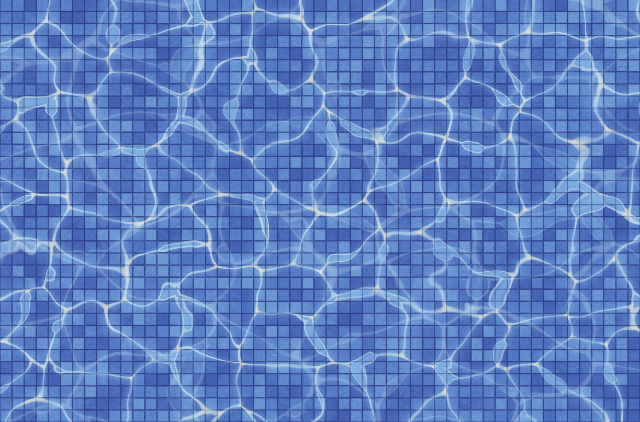
A WebGL 1 fragment shader for this texture:

```glsl
precision highp float;

uniform vec2 u_resolution;

const float TILES_ACROSS = 53.0;
const float GROUT_HALF = 0.05;          // in tiles
const float GROUT_JITTER = 0.025;
const vec2 NET_SCALE = vec2(10.0, 11.5); // light cells per canvas width
const vec2 VEIL_SCALE = vec2(6.5, 8.5);
const float LINE_HALF = 0.017;          // in light cells
const float POCKET_HALF = 0.11;
const float WARP = 0.38;

const vec3 GROUT = vec3(0.17, 0.23, 0.51);
const vec3 TILE_DARK = vec3(0.26, 0.37, 0.69);
const vec3 TILE_MID = vec3(0.33, 0.48, 0.77);
const vec3 TILE_LIGHT = vec3(0.42, 0.59, 0.82);
const vec3 GLOW = vec3(0.53, 0.73, 0.90);
const vec3 FILAMENT = vec3(0.80, 0.88, 0.92);
const vec3 NODE = vec3(0.95, 0.92, 0.84);

float hash(vec2 p) {
  return fract(sin(dot(p, vec2(127.1, 311.7))) * 43758.5);
}

vec2 hash2(vec2 p) {
  return vec2(hash(p), hash(p + 57.3));
}

float noise(vec2 p) {
  vec2 i = floor(p);
  vec2 f = fract(p);
  f = f * f * (3.0 - 2.0 * f);
  return mix(mix(hash(i), hash(i + vec2(1.0, 0.0)), f.x),
             mix(hash(i + vec2(0.0, 1.0)), hash(i + 1.0), f.x), f.y);
}

vec2 warp(vec2 p) {
  vec2 broad = vec2(noise(p * 1.3 + 3.7), noise(p * 1.3 + 41.2)) - 0.5;
  vec2 fine = vec2(noise(p * 3.1 + 17.0), noise(p * 3.1 + 71.0)) - 0.5;
  return p + WARP * (1.6 * broad + 0.35 * fine);
}

// Distances to the nearest and second nearest cell borders
vec2 cellBorders(vec2 p) {
  vec2 cell = floor(p);
  vec2 f = fract(p);
  vec2 nearest = vec2(0.0);
  float best = 8.0;
  for (int y = -1; y <= 1; y++) {
    for (int x = -1; x <= 1; x++) {
      vec2 g = vec2(float(x), float(y));
      vec2 r = g + 0.1 + 0.8 * hash2(cell + g) - f;
      float d = dot(r, r);
      if (d < best) {
        best = d;
        nearest = r;
      }
    }
  }
  vec2 borders = vec2(8.0);
  for (int y = -2; y <= 2; y++) {
    for (int x = -2; x <= 2; x++) {
      vec2 g = vec2(float(x), float(y));
      vec2 r = g + 0.1 + 0.8 * hash2(cell + g) - f;
      vec2 gap = r - nearest;
      if (dot(gap, gap) > 0.0001) {
        float d = dot(0.5 * (nearest + r), normalize(gap));
        borders = d < borders.x ? vec2(d, borders.x) : vec2(borders.x, min(borders.y, d));
      }
    }
  }
  return borders;
}

// Light net: x = filament, y = soft glow, z = junction
vec3 lightNet(vec2 p, float px) {
  vec2 border = cellBorders(warp(p));
  float pocket = POCKET_HALF * smoothstep(0.62, 0.9, noise(p * 2.3 + 9.0));
  float d = abs(border.x - pocket);
  float junction = exp(-border.y * 11.0);
  float halfWidth = LINE_HALF * (0.6 + 0.6 * noise(p * 3.0 + 23.0) + 1.5 * junction);
  float filament = 1.0 - smoothstep(halfWidth - px, halfWidth + px, d);
  filament *= mix(0.3, 1.0, max(noise(p * 1.7 + 31.0), junction));
  float fill = 1.0 - smoothstep(pocket - px, pocket + px, border.x);
  float glow = 0.5 * exp(-border.x * 13.0) + 0.4 * fill * step(0.01, pocket);
  return vec3(filament, glow, junction);
}

void main() {
  vec2 uv = gl_FragCoord.xy / u_resolution.x;
  float px = 1.0 / u_resolution.x;

  // Mosaic tiles with individual tone and mottled glaze
  vec2 q = uv * TILES_ACROSS;
  vec2 id = floor(q);
  float tone = hash(id + 5.0) + 0.35 * (noise(uv * 9.0) - 0.5);
  tone += 0.22 * (noise(q * 5.0) - 0.5) + 0.16 * (noise(q * 11.0) - 0.5);
  vec3 color = mix(TILE_DARK, TILE_MID, smoothstep(0.0, 0.55, tone));
  color = mix(color, TILE_LIGHT, smoothstep(0.5, 1.05, tone));

  // Grout with slightly uneven width
  vec2 toEdge = 0.5 - abs(fract(q) - 0.5);
  float edge = min(toEdge.x, toEdge.y);
  float groutHalf = GROUT_HALF + GROUT_JITTER * (hash(id + 19.0) - 0.5);
  float aa = 0.6 * px * TILES_ACROSS;
  float grout = 1.0 - smoothstep(groutHalf - aa, groutHalf + aa, edge);
  color = mix(color, GROUT, 0.92 * grout);

  // Water light, dimmed where it falls on grout
  vec3 net = lightNet(uv * NET_SCALE, 0.7 * px * NET_SCALE.x);
  vec3 veil = lightNet(uv * VEIL_SCALE + 13.0, 0.7 * px * VEIL_SCALE.x);
  float shade = 1.0 - 0.45 * grout;
  color = mix(color, GLOW, shade * clamp(net.y + 0.35 * veil.y, 0.0, 0.75));
  color = mix(color, FILAMENT, shade * 0.28 * veil.x);
  vec3 beam = mix(FILAMENT, NODE, smoothstep(0.2, 0.7, net.z));
  color = mix(color, beam, shade * 0.85 * net.x);

  gl_FragColor = vec4(color, 1.0);
}
```
